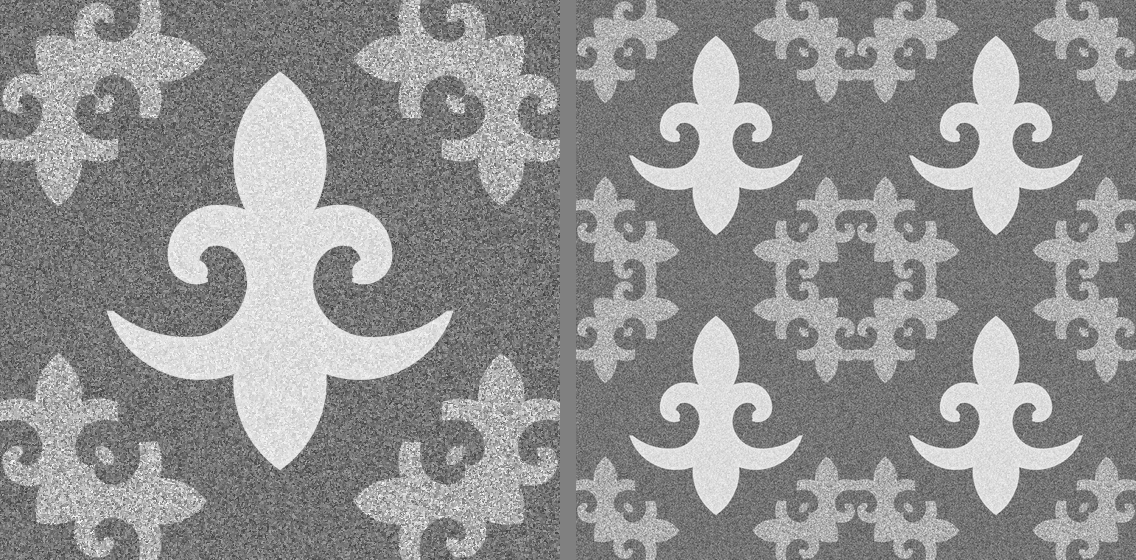
Left, the tile; right, the same tile 2 across and 2 down.
This pattern is drawn by a Shadertoy shader. Its source:

```glsl
const float UNITS = 768.0;                 // design units across the tile
const vec2  CORNER_CENTER = vec2(80.5, 153.0);
const float CORNER_SCALE = 0.5;
const float CORNER_CLIP = 162.0;
const float GRAINS = 360.0;                // whole grains per tile edge
const float GROUND_SHADE = 0.455, GROUND_GRAIN = 0.21;
const float CORNER_SHADE = 0.69, CORNER_GRAIN = 0.29;
const float LILY_SHADE = 0.865, LILY_GRAIN = 0.11;
const float RIM_GLOW = 0.025, RIM_WIDTH = 14.0;

vec3 hash3(vec2 p) {
    vec3 q = fract(p.xyx * vec3(0.1031, 0.1030, 0.0973));
    q += dot(q, q.yxz + 33.33);
    return fract((q.xxy + q.yzz) * q.zyx);
}

// Cellular grain: signed shade of the nearest seed, wrapping at the tile edge
float grain(vec2 uv) {
    vec2 p = uv * GRAINS, cell = floor(p);
    float nearest = 9.0, shade = 0.0;
    for (int j = -1; j <= 1; j++)
    for (int i = -1; i <= 1; i++) {
        vec2 c = cell + vec2(i, j);
        vec2 id = mod(c, GRAINS);
        vec3 h = hash3(id);
        vec2 toSeed = c + h.xy - p;
        float d = dot(toSeed, toSeed);
        if (d < nearest) {
            nearest = d;
            shade = h.z + hash3(id + 417.0).x - 1.0;
        }
    }
    return shade;
}

float circle(vec2 p, vec2 center, float radius) {
    return length(p - center) - radius;
}

// Fleur-de-lis, symmetric about x = 0, negative inside
float lily(vec2 p) {
    p.x = abs(p.x);

    // Pointed petals
    float petals = min(circle(p, vec2(-84.0, 164.0), 148.0),
                       circle(p, vec2(-84.0, -139.0), 148.0));

    // Stem and swept wings
    float body = circle(p, vec2(109.0, -2.0), 135.0);
    body = max(body, max(p.y - 57.0, min(p.y, p.x - 80.0)));
    float hollow = max(circle(p, vec2(128.0, 82.0), 160.0),
                       min(123.0 - p.x, circle(p, vec2(123.0, 0.0), 78.0)));
    float tipCut = max(150.0 - p.x, -42.0 - p.y);
    hollow = max(min(hollow, tipCut), p.y - 4.0);
    body = max(body, -hollow);

    // Curled arms
    float shoulder = max(circle(p, vec2(82.0, 7.0), 96.0), max(p.x - 84.0, -p.y));
    float arch = max(circle(p, vec2(86.0, 35.0), 68.0), 33.0 - p.y);
    float hook = circle(p, vec2(115.0, 33.0), 39.0);
    float curl = min(shoulder, min(arch, hook));

    // Dark eye with the ball that ends the curl
    float eye = (length((p - vec2(87.0, 0.0)) / vec2(41.0, 47.0)) - 1.0) * 41.0;
    eye = max(eye, max(p.x - 99.0, -4.0 - p.y));
    eye = min(eye, circle(p, vec2(87.0, 23.0), 24.0));
    float ball = circle(p, vec2(116.0, 11.0), 17.0);

    return min(petals, min(ball, max(min(body, curl), -eye)));
}

// Half-size lilies pointing inward, mirrored over edges and diagonals
float cornerLilies(vec2 p) {
    vec2 q = 0.5 * UNITS - abs(p);
    q = vec2(min(q.x, q.y), max(q.x, q.y));
    vec2 local = (q - CORNER_CENTER) * vec2(1.0, -1.0) / CORNER_SCALE;
    return max(lily(local) * CORNER_SCALE, q.x - CORNER_CLIP);
}

void mainImage(out vec4 fragColor, in vec2 fragCoord) {
    vec2 uv = fragCoord / iResolution.xy;
    vec2 p = (fract(uv) - 0.5) * UNITS;
    float edge = 0.7 * UNITS / iResolution.y;

    float center = lily(p);
    float inCenter = smoothstep(edge, -edge, center);
    float inCorner = smoothstep(edge, -edge, cornerLilies(p));

    // x: base shade, y: grain strength
    vec2 tone = vec2(GROUND_SHADE, GROUND_GRAIN);
    tone = mix(tone, vec2(CORNER_SHADE, CORNER_GRAIN), inCorner);
    float rim = smoothstep(-RIM_WIDTH, 0.0, center);
    vec2 lilyTone = vec2(LILY_SHADE + RIM_GLOW * rim, LILY_GRAIN * (1.0 - 0.4 * rim));
    tone = mix(tone, lilyTone, inCenter);

    float shade = tone.x + tone.y * grain(uv);
    fragColor = vec4(vec3(clamp(shade, 0.0, 1.0)), 1.0);
}
```
